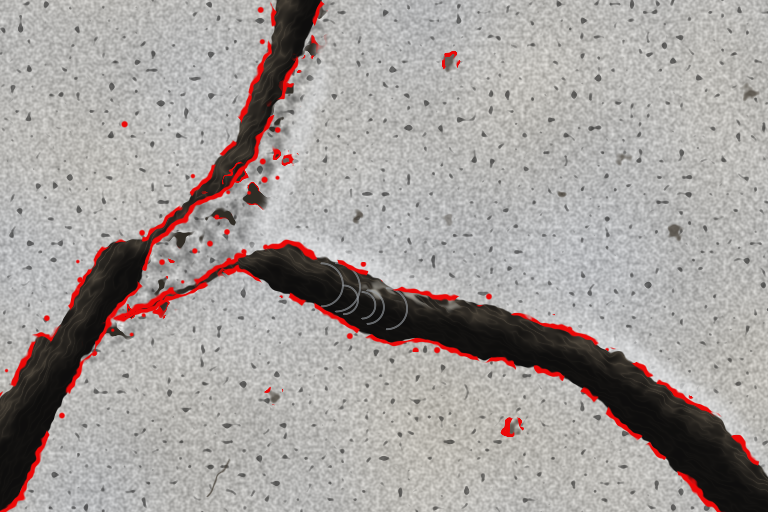
This texture is drawn by a WebGL 2 fragment shader. Its source:

```glsl
#version 300 es
precision highp float;
// Weathered concrete split by two dark cracks with broken red contours.
// Cracks are chains of tapered capsules warped by gradient noise; grain,
// rubble, fibres and red specks come from noise and hashed cells.
uniform vec2 u_resolution;
out vec4 outColor;

#define CONCRETE vec3(.725, .722, .712)
#define CHALK vec3(.86, .865, .87)
#define SOIL vec3(.27, .245, .21)
#define VOID_DARK vec3(.055, .052, .05)
#define CONTOUR vec3(.92, .03, .03)
#define CONTOUR_WIDTH .0042
#define GRAIN .24
#define WARP .012
#define SPECK_CELLS 30.0
#define NODES 12
#define STAIN_COUNT 10

// Chain nodes: x, y, half width; the canvas is 1.5 by 1
const vec3 LEFT_CRACK[NODES] = vec3[](
  vec3(.59, 1.029, .047), vec3(.557, .906, .029), vec3(.512, .805, .025),
  vec3(.475, .707, .022), vec3(.414, .635, .018), vec3(.371, .6, .008),
  vec3(.293, .531, .008), vec3(.234, .48, .049), vec3(.189, .414, .041),
  vec3(.133, .32, .035), vec3(.055, .203, .053), vec3(-.023, .066, .07));
const vec3 RIGHT_CRACK[NODES] = vec3[](
  vec3(.479, .488, .018), vec3(.551, .479, .044), vec3(.664, .432, .048),
  vec3(.758, .387, .053), vec3(.84, .379, .043), vec3(.941, .354, .05),
  vec3(1.104, .311, .04), vec3(1.191, .264, .049), vec3(1.27, .199, .055),
  vec3(1.367, .127, .063), vec3(1.441, .049, .057), vec3(1.543, -.035, .058));
// Stains; the last four have red rims
const vec3 STAINS[STAIN_COUNT] = vec3[](
  vec3(.697, .58, .011), vec3(.873, .566, .013), vec3(1.215, .688, .01),
  vec3(1.465, .818, .014), vec3(1.32, .551, .014), vec3(1.094, .625, .006),
  vec3(.88, .879, .012), vec3(.533, .225, .012), vec3(1.003, .163, .01),
  vec3(.566, .691, .008));

vec2 hash2(vec2 p) {
  vec3 q = fract(p.xyx * vec3(.1031, .103, .0973));
  q += dot(q, q.yzx + 33.33);
  return fract((q.xx + q.yz) * q.zy);
}
float corner(vec2 cell, vec2 f, vec2 o) {
  float a = 6.2832 * hash2(cell + o + 200.0).x;
  return dot(vec2(cos(a), sin(a)), f - o);
}
float noise(vec2 p) {
  vec2 i = floor(p), f = p - i, u = f * f * (3.0 - 2.0 * f);
  return mix(mix(corner(i, f, vec2(0)), corner(i, f, vec2(1, 0)), u.x),
             mix(corner(i, f, vec2(0, 1)), corner(i, f, vec2(1)), u.x), u.y);
}
float taper(vec2 p, vec3 a, vec3 b) {
  vec2 pa = p - a.xy, ba = b.xy - a.xy;
  float h = clamp(dot(pa, ba) / dot(ba, ba), 0.0, 1.0);
  return length(pa - ba * h) - mix(a.z, b.z, h);
}
float chain(vec2 p, vec3 nodes[NODES]) {
  float d = 9.0;
  for (int i = 1; i < NODES; i++) d = min(d, taper(p, nodes[i - 1], nodes[i]));
  return d;
}

void main() {
  vec2 p = gl_FragCoord.xy / u_resolution * vec2(1.5, 1.0);
  float aa = 1.0 / u_resolution.y;
  vec2 w = p + WARP * (vec2(noise(p * 24.0), noise(p * 24.0 + 40.0))
             + .4 * vec2(noise(p * 65.0), noise(p * 65.0 + 70.0)));

  // Distances to cracks, side branch and rubble
  float dLeft = min(chain(w, LEFT_CRACK), taper(w, vec3(.085, .33, .018), vec3(.015, .18, .02)));
  float dRight = chain(w, RIGHT_CRACK);
  float d = min(min(dLeft, dRight), taper(w, vec3(.47, .488, .006), vec3(.23, .375, .001)));
  float dRubble = min(taper(w, vec3(.64, 1.0, .005), vec3(.52, .69, .035)),
                  min(taper(w, vec3(.49, .66, .045), vec3(.4, .52, .065)),
                      taper(w, vec3(.4, .52, .065), vec3(.18, .31, .015))));
  float rubble = smoothstep(.015, -.015, dRubble);

  // Concrete grain, mottling and pits
  float grain = noise(p * 85.0) * .5 + noise(p * 170.0) * .6;
  vec3 col = CONCRETE + GRAIN * grain + .05 * noise(p * 4.0) + .025 * noise(p * 11.0);
  col += vec3(.024, .008, -.024) * noise(p * 3.0 + 9.0);
  col *= 1.0 - .5 * smoothstep(.33, .5, noise(p * 62.0 + 5.0));

  // Chalky rim above the right crack and beside the junction
  float rim = smoothstep(.022, -.02, chain(w - vec2(.012, .032), RIGHT_CRACK));
  rim *= .6 + .4 * cos((p.x - .66) * 10.0);
  rim = max(rim, .7 * smoothstep(.02, -.01, taper(w, vec3(.63, .86, .01), vec3(.52, .56, .02))));
  col = mix(col, CHALK + .12 * grain, .8 * rim);

  // Rubble shards with red flecks
  float shard = noise(w * 27.0 + 3.0) + .4 * noise(w * 60.0);
  col *= 1.0 + rubble * (.5 * noise(w * 45.0) - .1);
  col = mix(col, SOIL * .7, rubble * smoothstep(.2, .3, shard));
  float red = rubble * smoothstep(.07, .03, abs(shard - .27)) * smoothstep(0.0, .1, noise(p * 19.0));

  // Stains and a thin twig
  for (int i = 0; i < STAIN_COUNT; i++) {
    float s = length(w - STAINS[i].xy) - STAINS[i].z + .014 * noise(p * 75.0);
    col = mix(col, SOIL, (i == 1 ? .4 : .75) * smoothstep(.003, -.007, s));
    if (i > 5) red = max(red, smoothstep(.004 + aa, .004, abs(s)) * smoothstep(-.1, 0.0, noise(p * 38.0)));
  }
  col = mix(col, SOIL, .75 * smoothstep(aa, -aa, taper(w, vec3(.45, .1, .001), vec3(.405, .03, .002))));

  // Crack interior: lit soil, fibres, pale debris and curled hairs
  bool onRight = dRight < dLeft;
  vec2 along = onRight ? vec2(.88, -.47) : vec2(.55, .83);
  vec2 strand = vec2(dot(w, along), dot(w, vec2(-along.y, along.x)));
  float fibre = pow(1.0 - min(1.0, 2.0 * abs(noise(strand * vec2(22.0, 95.0)))), 3.0);
  float lit = onRight ? smoothstep(-.02, .025, chain(w + vec2(.012, .036), RIGHT_CRACK))
                      : smoothstep(-.02, .02, chain(w + vec2(-.035, .02), LEFT_CRACK));
  vec3 inside = mix(VOID_DARK, SOIL, lit * (.45 + .4 * fibre + .5 * noise(p * 35.0)) + .1 * fibre);
  float debris = smoothstep(.012, -.012, taper(w, vec3(.72, .435, .012), vec3(.9, .408, .012)));
  inside = mix(inside, vec3(.62, .61, .58), debris * smoothstep(-.05, .3, noise(strand * vec2(35.0, 80.0))));
  for (float i = 0.0; i < 6.0; i++) {
    vec2 r = hash2(vec2(i, 17.0)), q = p - vec2(.61, .43) - i * vec2(.026, -.009) - .02 * r;
    float arc = abs(length(q) - .025 - .025 * r.y) + max(0.0, -q.x);
    inside = mix(inside, vec3(.6, .62, .64), .6 * smoothstep(.001 + aa, .001, arc));
  }
  col = mix(col, inside, smoothstep(aa, -aa, d));

  // Broken red contour and specks near the cracks
  float dash = smoothstep(-.16, -.1, noise(p * 21.0 + 11.0));
  float width = CONTOUR_WIDTH * (1.0 + .6 * noise(p * 80.0));
  red = max(red, dash * smoothstep(aa, -aa, abs(d - .002) - width));
  vec2 cell = floor(p * SPECK_CELLS), r = hash2(cell + 31.0);
  vec2 offset = fract(p * SPECK_CELLS) - .25 - .5 * hash2(cell + 77.0);
  float chance = max(.3 * rubble, .2 * smoothstep(.06, .02, min(dLeft, dRight + .02)));
  float speck = length(offset) / SPECK_CELLS - .003 - .003 * r.y;
  red = max(red, step(r.x, chance) * step(0.0, d) * smoothstep(aa, -aa, speck));
  outColor = vec4(mix(col, CONTOUR, red), 1.0);
}
```
